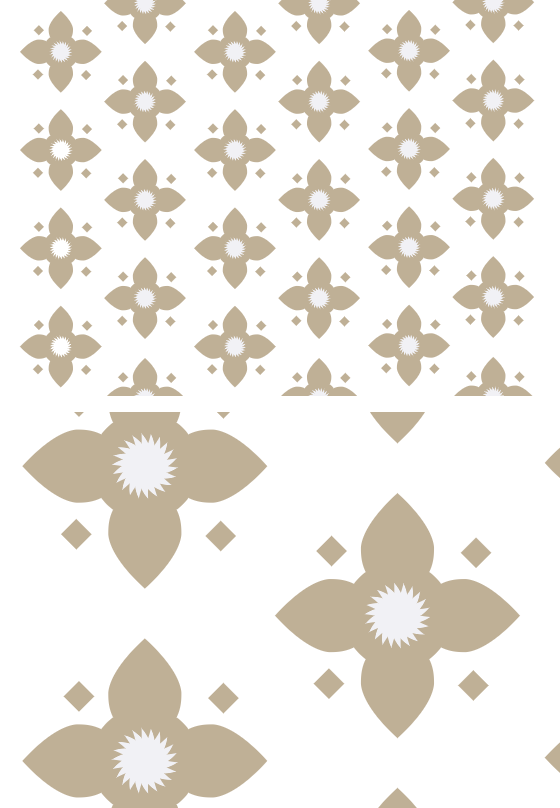
Top, the full canvas; bottom, a detail of the centre.
Give the GLSL for this pattern, as a Shadertoy shader.

```glsl
// Staggered columns of tan four-petal flowers with sunburst centres and small diamonds on white.

// Petal along +x: rounded at the base, pointed at the tip.
float petal(vec2 q) {
    float t = (q.x - 0.230) / 0.1855;
    float power = t < 0.0 ? 2.5 : 1.65;
    float s = min(abs(t), 1.2);
    float halfWidth = 0.124 * (1.0 - pow(s, power));
    float slope = 0.668 * power * pow(s, power - 1.0);
    return (abs(q.y) - halfWidth) / sqrt(1.0 + slope * slope);
}

// Four petals joined by a disc.
float flower(vec2 q) {
    vec2 a = abs(q);
    vec2 along = a.x > a.y ? a : a.yx;
    return min(petal(along), length(q) - 0.183);
}

// Four diamonds between the petals, set slightly off centre.
float diamonds(vec2 q) {
    vec2 side = sign(q - vec2(0.017, 0.009));
    vec2 centre = side * vec2(0.245, 0.225)
                + vec2(0.017 - 0.0045 * side.y, 0.009 + 0.003 * side.x);
    vec2 d = abs(q - centre);
    return (d.x + d.y - 0.052) * 0.7071;
}

// Disc ringed by 22 bent, flame-like rays.
float sunburst(vec2 q) {
    float r = length(q);
    float turn = atan(q.y, q.x) / 6.2831853;
    float bend = 0.35 * clamp((r - 0.079) / 0.032, 0.0, 1.0);
    float ridge = 1.0 - 2.0 * abs(fract(turn * 22.0 + bend) - 0.5);
    return (r - 0.079 - 0.032 * pow(ridge, 1.2)) * 0.42;
}

float coverage(float d, float pixel) {
    return clamp(0.5 - d / pixel, 0.0, 1.0);
}

void mainImage(out vec4 fragColor, in vec2 fragCoord) {
    // One unit is the spacing between rows; y runs downwards.
    float pixel = 4.03 / iResolution.y;
    vec2 p = vec2(fragCoord.x, iResolution.y - fragCoord.y) * pixel;

    // Column pairs, the second of each pair lowered by half a row.
    float x = p.x - 0.161;
    float pair = floor(x / 1.772);
    x -= pair * 1.772;
    float odd = step(0.887, x);

    // Rows: the last pair sits a little high, the lowest odd row a little low.
    float y = p.y - 0.527 - 0.507 * odd + 0.011 * step(2.0, pair);
    float row = floor(y + 0.5);
    vec2 q = vec2(x - mix(0.458, 1.315, odd), y - row - 0.025 * odd * step(3.0, row));

    // White margins remain left and right of the three pairs.
    float inside = step(0.0, pair) * step(pair, 2.0);

    // Most suns are pale grey; the lower ones of the first column are white.
    bool whiteSun = pair == 0.0 && odd == 0.0 && row > 0.0;
    vec3 sunColor = whiteSun ? vec3(1.0) : vec3(0.945, 0.945, 0.96);

    vec3 color = vec3(1.0);
    float tan4 = min(flower(q), diamonds(q));
    color = mix(color, vec3(0.75, 0.69, 0.59), inside * coverage(tan4, pixel));
    color = mix(color, sunColor, inside * coverage(sunburst(q), pixel));
    fragColor = vec4(color, 1.0);
}
```
